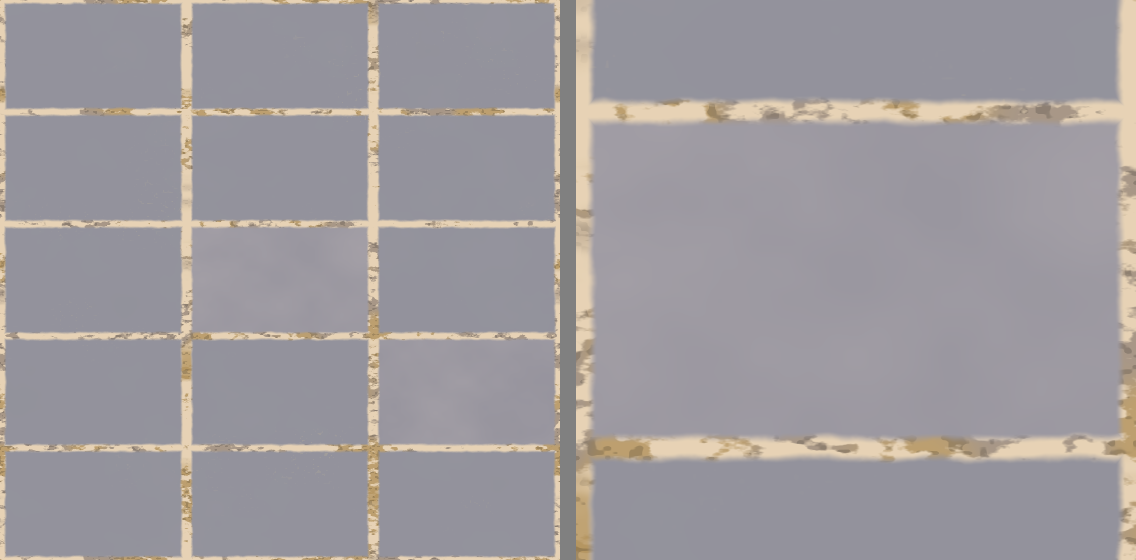
Left, the full canvas; right, a detail of the centre.
A three.js fragment shader for this texture:

```glsl
// Slate-grey tiles, three across and five down, with soft cream grout stained ochre and brown.
varying vec2 vUv;

float hash(vec2 p) {
  return fract(sin(dot(p, vec2(127.1, 311.7))) * 43758.5453);
}

// Value noise that wraps after n cells over the canvas.
float noise(vec2 uv, vec2 n, float seed) {
  vec2 p = uv * n;
  vec2 i = floor(p);
  vec2 f = fract(p);
  f = f * f * (3.0 - 2.0 * f);
  vec2 a = mod(i, n) + seed;
  vec2 b = mod(i + 1.0, n) + seed;
  return mix(mix(hash(a), hash(vec2(b.x, a.y)), f.x),
             mix(hash(vec2(a.x, b.y)), hash(b), f.x), f.y);
}

float fbm(vec2 uv, vec2 n, float seed) {
  float sum = 0.0;
  float amp = 0.533;
  for (int k = 0; k < 4; k++) {
    sum += amp * noise(uv, n, seed + float(k) * 17.3);
    n *= 2.0;
    amp *= 0.5;
  }
  return sum;
}

vec3 tileColor(vec2 uv, vec2 id) {
  // Two tiles on one diagonal are paler and cloudier.
  float pale = step(0.5, min(id.x, id.y)) * (1.0 - step(0.5, abs(id.x + id.y - 3.0)));
  float cloud = fbm(uv, vec2(9.0, 11.0), 3.7) - 0.5;
  vec3 slate = vec3(0.577, 0.574, 0.612) + 0.008 * cloud;
  vec3 haze = vec3(0.617, 0.603, 0.635) + vec3(0.075, 0.065, 0.05) * cloud;
  vec3 color = mix(slate, haze, pale);

  // Faint dust gathered in loose patches.
  float dust = smoothstep(0.82, 0.95, noise(uv, vec2(250.0, 300.0), 8.1));
  dust *= smoothstep(0.55, 0.85, fbm(uv, vec2(7.0, 10.0), 5.3));
  return mix(color, vec3(0.70, 0.67, 0.60), 0.45 * dust * (1.0 - pale));
}

vec3 groutColor(vec2 uv, float upright) {
  vec3 cream = vec3(0.905, 0.825, 0.71);
  vec3 ochre = vec3(0.70, 0.575, 0.365);
  vec3 taupe = vec3(0.595, 0.535, 0.485);
  vec3 stain = mix(taupe, ochre, smoothstep(0.38, 0.62, noise(uv, vec2(13.0, 17.0), 21.4)));

  // Broad stains cross the upright joints.
  float blot = smoothstep(0.62, 0.82, fbm(uv, vec2(6.0, 18.0), 12.6));
  vec3 color = mix(cream, stain, 0.75 * blot * upright);

  // Fine horizontal grain is densest inside the worn patches.
  float patches = fbm(uv, vec2(18.0, 22.0), 31.9);
  float grain = fbm(uv, vec2(75.0, 150.0), 44.2);
  float wear = smoothstep(0.56, 0.66, 0.55 * patches + 0.55 * grain);
  color = mix(color, stain, 0.8 * wear);
  float pit = smoothstep(0.60, 0.75, noise(uv, vec2(210.0, 330.0), 52.5));
  return color * (1.0 - 0.16 * pit * max(wear, blot * upright));
}

void main() {
  // Slightly ragged tile edges.
  vec2 ragged = vec2(fbm(vUv, vec2(60.0), 61.2), fbm(vUv, vec2(60.0), 73.8)) - 0.5;
  vec2 uv = vUv + 0.0042 * ragged;
  vec2 grid = vec2(3.0, 5.0);
  vec2 id = mod(floor(uv * grid), grid);

  // Distance to the nearest upright and level joint.
  vec2 d = abs(fract(uv * grid + 0.5) - 0.5) / grid;
  float upright = 1.0 - smoothstep(0.0065, 0.0125, d.x);
  float level = 1.0 - smoothstep(0.0030, 0.0092, d.y);
  float joint = max(upright, level);

  vec3 color = mix(tileColor(vUv, id), groutColor(vUv, upright), joint);
  gl_FragColor = vec4(color, 1.0);
}
```
